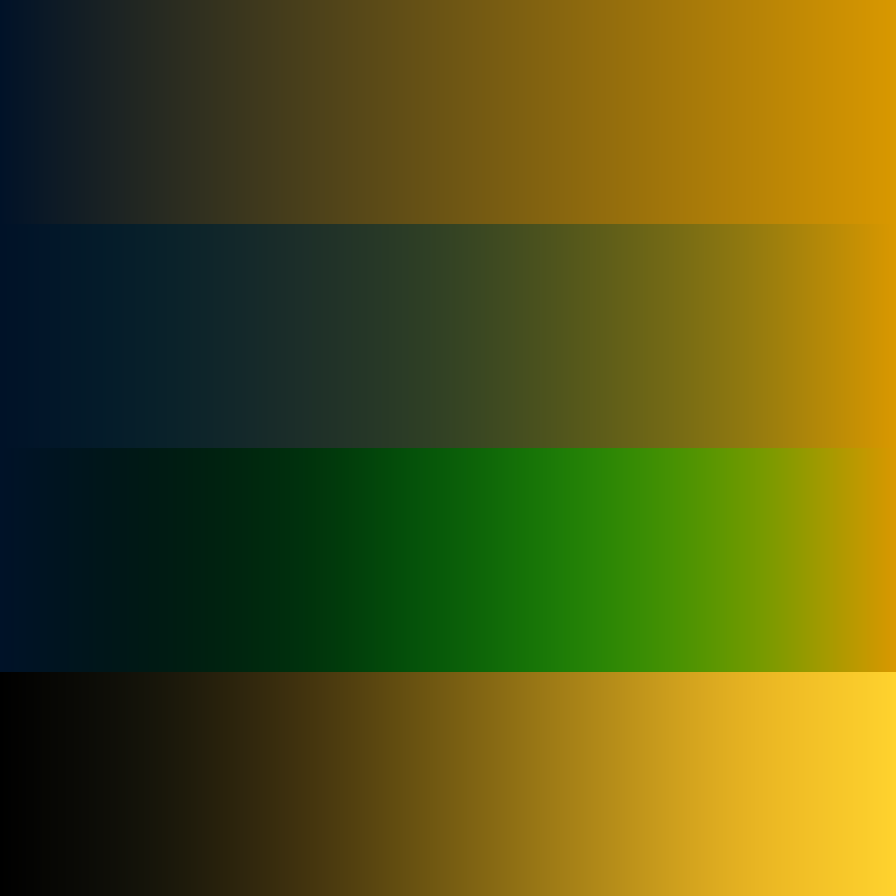
A WebGL 2 fragment shader for this background:

```glsl
#version 300 es
precision highp float;

uniform vec2 u_resolution;
out vec4 outColor;

const int STOPS = 7;
const vec3 NAVY = vec3(0.0, 0.07, 0.157);
const vec3 AMBER = vec3(0.85, 0.596, 0.0);
const vec3 GOLD = vec3(1.0, 0.825, 0.18);

// Smooth curve through evenly spaced colour stops (Catmull-Rom)
vec3 ramp(vec3 stops[STOPS], float t) {
    float position = clamp(t, 0.0, 1.0) * float(STOPS - 1);
    int i = min(int(position), STOPS - 2);
    float f = position - float(i);
    vec3 a = stops[i];
    vec3 b = stops[i + 1];
    vec3 before = i > 0 ? stops[i - 1] : 2.0 * a - b;
    vec3 after = i < STOPS - 2 ? stops[i + 2] : 2.0 * b - a;
    vec3 curve = a + 0.5 * f * (b - before
        + f * (2.0 * before - 5.0 * a + 4.0 * b - after
        + f * (3.0 * (a - b) + after - before)));
    return clamp(curve, 0.0, 1.0);
}

// Antialiased coverage above a horizontal edge
float above(float y, float edge, float pixel) {
    return clamp((y - edge) / pixel + 0.5, 0.0, 1.0);
}

vec3 oliveRamp(float t) {
    return ramp(vec3[STOPS](NAVY,
        vec3(0.03, 0.125, 0.165), vec3(0.11, 0.18, 0.16),
        vec3(0.20, 0.26, 0.14), vec3(0.36, 0.36, 0.10),
        vec3(0.57, 0.475, 0.06), AMBER), t);
}

vec3 greenRamp(float t) {
    return ramp(vec3[STOPS](NAVY,
        vec3(0.0, 0.10, 0.08), vec3(0.0, 0.19, 0.05),
        vec3(0.035, 0.36, 0.035), vec3(0.16, 0.52, 0.022),
        vec3(0.43, 0.60, 0.0), AMBER), t);
}

vec3 goldRamp(float t) {
    return ramp(vec3[STOPS](vec3(0.0),
        vec3(0.085, 0.08, 0.038), vec3(0.25, 0.195, 0.055),
        vec3(0.46, 0.36, 0.07), vec3(0.69, 0.535, 0.095),
        vec3(0.90, 0.70, 0.133), GOLD), t);
}

void main() {
    vec2 uv = gl_FragCoord.xy / u_resolution;
    float pixel = 1.0 / u_resolution.y;

    // Four equal bands stacked from the bottom up
    vec3 color = goldRamp(uv.x);
    color = mix(color, greenRamp(uv.x), above(uv.y, 0.25, pixel));
    color = mix(color, oliveRamp(uv.x), above(uv.y, 0.50, pixel));
    color = mix(color, mix(NAVY, AMBER, uv.x), above(uv.y, 0.75, pixel));

    outColor = vec4(color, 1.0);
}
```
